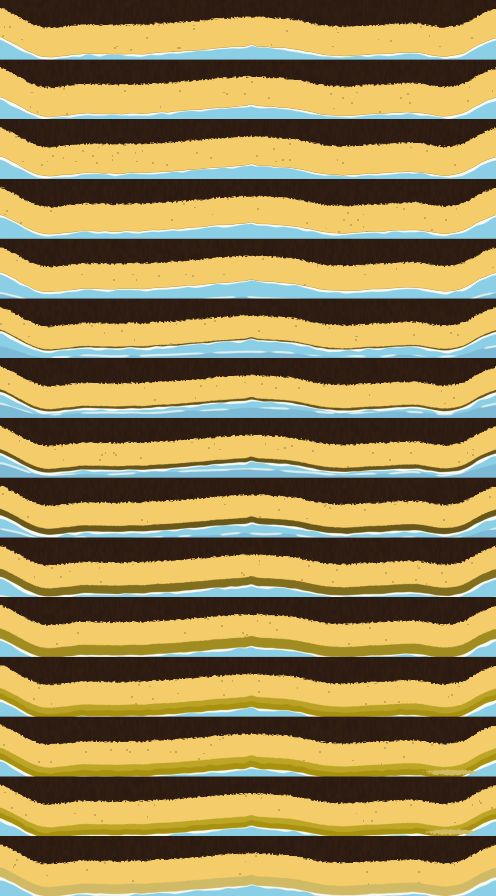
Write a Shadertoy shader that draws this pattern.

```glsl
// Fifteen stacked shoreline strips: dark earth, sand, a growing wet band, foam and sea.

const float ROWS = 15.0;
const int KNOTS = 13;
const float DRY_WIDTH = 0.385;   // lengths are in strip heights
const float FOAM_WIDTH = 0.026;
const float EDGE_GRAIN = 0.040;

const vec3 EARTH = vec3(0.18, 0.11, 0.07);
const vec3 SAND = vec3(0.955, 0.80, 0.41);
const vec3 SEA = vec3(0.54, 0.81, 0.90);
const vec3 DEEP_SEA = vec3(0.49, 0.73, 0.84);
const vec3 FOAM = vec3(0.97, 0.98, 0.95);
const vec3 WET_DARK = vec3(0.40, 0.33, 0.10);
const vec3 WET_OLIVE = vec3(0.74, 0.65, 0.15);
const vec3 WET_DEEP = vec3(0.66, 0.57, 0.06);
const vec3 WET_PALE = vec3(0.82, 0.73, 0.40);

// Depth of the earth edge at even steps across the strip
const float COAST[KNOTS] = float[KNOTS](0.14, 0.45, 0.41, 0.415, 0.39, 0.335, 0.28,
                                        0.325, 0.44, 0.42, 0.395, 0.44, 0.14);

float hash(vec2 p) {
    vec3 h = fract(vec3(p.xyx) * 0.1031);
    h += dot(h, h.yzx + 33.33);
    return fract((h.x + h.y) * h.z);
}

float noise(vec2 p) {
    vec2 i = floor(p), f = fract(p);
    f = f * f * (3.0 - 2.0 * f);
    return mix(mix(hash(i), hash(i + vec2(1, 0)), f.x),
               mix(hash(i + vec2(0, 1)), hash(i + vec2(1, 1)), f.x), f.y);
}

// Catmull-Rom curve through the coast knots
float coast(float x) {
    float s = clamp(x, 0.0, 0.9999) * float(KNOTS - 1);
    int i = int(s);
    float t = fract(s);
    float a = COAST[max(i - 1, 0)], b = COAST[i];
    float c = COAST[i + 1], d = COAST[min(i + 2, KNOTS - 1)];
    return b + 0.5 * t * (c - a + t * (2.0 * a - 5.0 * b + 4.0 * c - d
             + t * (3.0 * (b - c) + d - a)));
}

float shoreWidth(float row) {
    return mix(0.49, 0.405, smoothstep(1.5, 5.0, row))
         + 0.18 * smoothstep(4.5, 12.0, row) - 0.02 * max(row - 12.0, 0.0);
}

vec3 wetColor(float row, float depth) {
    vec3 c = mix(WET_DARK, WET_OLIVE, smoothstep(7.5, 11.5, row));
    c = mix(c, WET_DEEP, step(10.5, row) * depth);
    return mix(c, WET_PALE, step(13.5, row));
}

void mainImage(out vec4 fragColor, in vec2 fragCoord) {
    vec2 uv = fragCoord / iResolution.xy;
    float down = (1.0 - uv.y) * ROWS;
    float row = floor(down), y = fract(down);
    float aa = 0.8 * ROWS / iResolution.y;
    vec2 q = vec2(uv.x * ROWS * iResolution.x / iResolution.y, y);
    vec2 seed = q + vec2(row * 17.3, row * 5.7);

    // Shared contour, with a small notch near the middle
    float edge = coast(uv.x) + 0.012 * (noise(q.xx * vec2(5.0, 0.0)) - 0.5);
    float notch = 0.025 * exp(-pow((uv.x - 0.507) * 120.0, 2.0));
    float grain = noise(seed * 42.0) - 0.5;
    float ragged = noise(vec2(seed.x * 9.0, row)) - 0.5;
    float d = y - edge + notch;
    float shore = shoreWidth(row) + 0.012 * ragged;
    float dry = row < 4.5 ? shore : DRY_WIDTH + 0.008 * grain;

    // Sea with a second broken swell line
    float swell = 0.83 + 0.03 * pow(row - 6.2, 2.0) + 0.6 * (edge - 0.28);
    float ds = y - swell - 0.035 * (noise(vec2(seed.x * 2.5, 3.0)) - 0.5);
    vec3 col = mix(SEA, DEEP_SEA, smoothstep(-aa, aa, ds));
    float swellWidth = 0.018 * smoothstep(0.2, 0.7, noise(vec2(seed.x * 4.0, 9.0)));
    float swellLine = smoothstep(aa, -aa, abs(ds) - swellWidth);
    col = mix(col, FOAM, 0.75 * swellLine * smoothstep(0.0, 0.012, swellWidth));

    // Foam fringe, thicker toward both sides
    float sides = smoothstep(0.34, 0.48, abs(uv.x - 0.5));
    float foam = FOAM_WIDTH * (0.3 + 1.5 * noise(vec2(seed.x * 6.0, 21.0)) + 0.8 * sides);
    col = mix(col, FOAM, smoothstep(aa, -aa, d - shore - foam));

    // Wet band and dry sand
    float split = mix(dry, shore, 0.5) + 0.02 * ragged;
    vec3 wet = wetColor(row, smoothstep(-aa, aa, d - split));
    col = mix(col, wet, smoothstep(aa, -aa, d - shore));
    vec3 sand = SAND * (1.0 - 0.18 * step(0.994, hash(floor(seed * 34.0))));
    col = mix(col, sand, smoothstep(aa, -aa, d - dry));

    // Pale smear on two of the late strips
    vec2 smear = (vec2(uv.x, y) - vec2(0.91, 0.93)) / vec2(0.05, 0.045);
    float smearMask = smoothstep(1.1, 0.8, length(smear) + 0.5 * grain);
    col = mix(col, WET_PALE, smearMask * step(11.5, row) * step(row, 13.5));

    // Earth with a grainy lower edge
    vec3 earth = EARTH * (1.0 + 0.18 * (noise(seed * vec2(34.0, 12.0)) - 0.5));
    float earthMask = smoothstep(aa, -aa, y - edge + EDGE_GRAIN * grain);
    col = mix(col, earth, earthMask);

    // Softened seam with the strip below
    float seam = smoothstep(1.0 - aa, 1.0, y) * step(row, ROWS - 1.5);
    fragColor = vec4(mix(col, EARTH, 0.5 * seam), 1.0);
}
```
